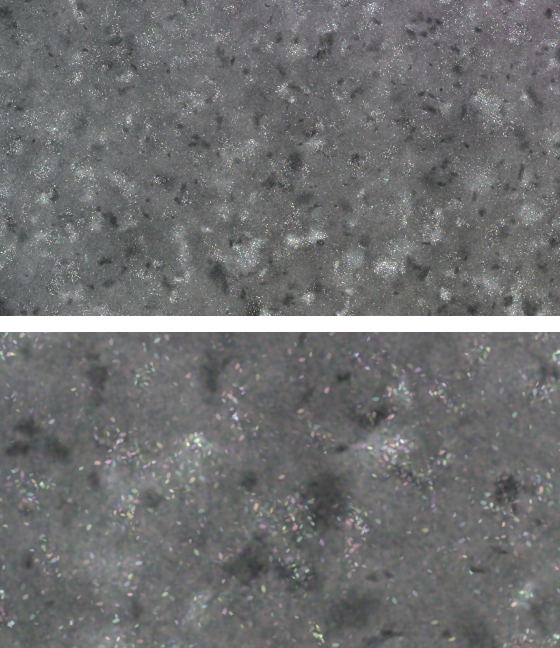
Top: the whole. Bottom: its middle third, enlarged.
This texture is drawn by a Shadertoy shader. Its source:

```glsl
// Grey polished stone under a microscope: cloudy ground, pale bluish crystals,
// small dark inclusions and clusters of tiny iridescent glints.
// Layered noise makes clouds and grain; cellular scatter makes spots and glints.

vec3 hash3(vec2 p) {
    vec3 q = fract(p.xyx * vec3(0.1031, 0.1030, 0.0973));
    q += dot(q, q.yxz + 33.33);
    return fract((q.xxy + q.yzz) * q.zyx);
}

mat2 rotate(float angle) {
    float c = cos(angle), s = sin(angle);
    return mat2(c, s, -s, c);
}

// Three independent smooth noises, each in -1 .. 1
vec3 noise3(vec2 p) {
    vec2 i = floor(p), f = fract(p);
    f = f * f * (3.0 - 2.0 * f);
    vec3 bottom = mix(hash3(i), hash3(i + vec2(1, 0)), f.x);
    vec3 top = mix(hash3(i + vec2(0, 1)), hash3(i + vec2(1, 1)), f.x);
    return 2.0 * mix(bottom, top, f.y) - 1.0;
}

vec3 layers3(vec2 p) {
    vec3 sum = vec3(0.0);
    float amplitude = 0.6;
    for (int i = 0; i < 4; i++) {
        sum += amplitude * noise3(p);
        p = rotate(0.65) * p * 2.03 + 17.3;
        amplitude *= 0.6;
    }
    return sum;
}

// Soft, randomly turned ellipses, at most one per unit cell
float scatterSpots(vec2 p, float chance, float seed) {
    vec2 cell = floor(p);
    float cover = 0.0;
    for (int y = -1; y <= 1; y++)
    for (int x = -1; x <= 1; x++) {
        vec2 id = cell + vec2(x, y);
        vec3 place = hash3(id + seed);
        vec3 form = hash3(id + seed + 57.0);
        if (place.z > chance) continue;
        vec2 d = rotate(6.2832 * form.x) * (p - id - place.xy);
        d.y *= 1.0 + 1.1 * form.y;
        float radius = mix(0.35, 0.85, form.z * form.z);
        float spot = 1.0 - smoothstep(0.1 * radius, radius, length(d));
        cover = max(cover, spot * mix(0.4, 1.0, place.z / chance));
    }
    return cover;
}

// Tiny coloured sparkles; density sets the share of cells that shine
vec3 glints(vec2 p, float density, float seed) {
    vec2 id = floor(p);
    vec3 place = hash3(id + seed);
    vec3 form = hash3(id + seed + 91.0);
    vec2 d = rotate(6.2832 * form.x) * (fract(p) - mix(vec2(0.35), vec2(0.65), place.xy));
    float shine = 1.0 - smoothstep(0.1, 0.55, length(d * vec2(0.75, 1.25)));
    shine *= smoothstep(0.0, 0.15, density - place.z) * mix(0.2, 1.0, form.y * form.y);
    vec3 hue = 0.5 + 0.5 * cos(6.2832 * (form.z + vec3(0.0, 0.33, 0.67)));
    return shine * mix(vec3(1.0, 0.94, 0.86), hue, 0.45);
}

void mainImage(out vec4 fragColor, in vec2 fragCoord) {
    vec2 p = fragCoord / iResolution.y;
    vec2 uv = fragCoord / iResolution.xy;

    float cloud = layers3(p * 5.0).x;
    vec3 mottle = layers3(p * 24.0 + 7.0);
    vec3 grain = noise3(p * 170.0) + noise3(rotate(0.6) * p * 280.0);
    vec2 ragged = p + 0.02 * mottle.yz;

    // Ground: cool left, violet upper right, warm grey toward the bottom
    vec3 color = mix(vec3(0.395, 0.412, 0.417), vec3(0.47, 0.44, 0.475), uv.x * uv.y);
    color = mix(color, vec3(0.41, 0.405, 0.385), 0.7 * (1.0 - uv.y) * smoothstep(0.0, 0.6, uv.x));
    color += 0.004 + 0.065 * cloud + 0.05 * mottle.x;

    // Dark inclusions
    float dark = scatterSpots(ragged * 16.0, 0.27, 11.0);
    dark = max(dark, scatterSpots((p + 0.012 * mottle.yz) * 32.0, 0.16, 23.0));
    color = mix(color, vec3(0.18, 0.19, 0.195), 0.85 * dark * clamp(0.8 - 0.6 * cloud, 0.0, 1.0));

    // Pale crystals: broad veils and smaller bright cores
    float veil = scatterSpots(ragged * 8.0, 0.45, 37.0);
    float core = scatterSpots(ragged * 16.0, 0.32, 53.0);
    float low = mix(1.15, 0.75, uv.y);
    float patchiness = clamp(0.7 + 0.8 * mottle.x, 0.0, 1.0);
    color = mix(color, vec3(0.58, 0.605, 0.61), low * 0.72 * veil * patchiness);
    color = mix(color, vec3(0.7, 0.73, 0.73), low * 0.78 * core * patchiness);

    // Glints gather in clusters and on the crystals
    float cluster = scatterSpots(ragged * 15.0 + 5.0, 0.5, 71.0);
    float density = 0.13 + 0.55 * cluster + 0.4 * core + 0.2 * veil - 0.2 * dark;
    vec3 sparkle = glints(rotate(0.5) * p * 125.0, density, 3.0);
    sparkle += glints(rotate(1.2) * p * 175.0, density, 19.0);
    color += 0.4 * sparkle;

    // Fine grain, stronger on the crystals, with a faint colour shift
    vec3 tintedGrain = mix(grain.xxx, grain, 0.4);
    color += tintedGrain * (0.038 + 0.045 * max(core, max(0.6 * veil, 0.6 * cluster)));

    fragColor = vec4(clamp(color, 0.0, 1.0), 1.0);
}
```
